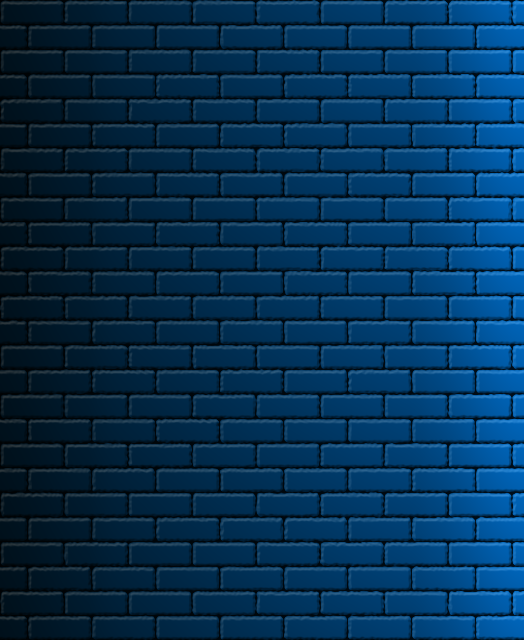
Give the GLSL for this pattern, as a WebGL 2 fragment shader.

```glsl
#version 300 es
precision highp float;
// Blue brick wall in running bond: bevelled bricks with chipped edges, dark left to bright right.

#define ROWS 26.0         // courses over the canvas height
#define BRICK_LEN 2.6     // brick pitch, in course heights
#define ROW_SHIFT 1.12    // offset of every second course
#define JOINT 0.028       // half width of the mortar joint
#define CORNER 0.14       // corner radius
#define BEVEL 0.13        // width of the rounded edge
#define ROUGH 0.045       // depth of the chipped edge
#define ROUGH_FREQ 6.0    // chips per course height
#define SHINE 0.17        // strength of the edge highlight
#define SHADE 0.75        // strength of the edge shadow

uniform vec2 u_resolution;
out vec4 fragColor;

float hash(vec2 p) {
    vec3 q = fract(p.xyx * vec3(0.1031, 0.1030, 0.0973));
    q += dot(q, q.yzx + 33.33);
    return fract((q.x + q.y) * q.z);
}

vec2 gradientAt(vec2 cell) {
    float angle = 6.2832 * hash(cell);
    return vec2(cos(angle), sin(angle));
}

// Gradient noise, about -0.7 to 0.7
float noise(vec2 p) {
    vec2 i = floor(p), f = p - i;
    vec2 w = f * f * f * (f * (f * 6.0 - 15.0) + 10.0);
    vec2 e = vec2(1.0, 0.0);
    float a = dot(gradientAt(i), f);
    float b = dot(gradientAt(i + e), f - e);
    float c = dot(gradientAt(i + e.yx), f - e.yx);
    float d = dot(gradientAt(i + 1.0), f - 1.0);
    return mix(mix(a, b, w.x), mix(c, d, w.x), w.y);
}

// Signed distance to one rough brick, q measured from its centre
float brickDistance(vec2 q, vec2 id) {
    vec2 halfSize = 0.5 * vec2(BRICK_LEN, 1.0) - JOINT;
    vec2 d = abs(q) - halfSize + CORNER;
    float box = length(max(d, 0.0)) + min(max(d.x, d.y), 0.0) - CORNER;
    float wear = 0.7 + 0.6 * hash(id + 7.0);
    return box + ROUGH * wear * noise(q * ROUGH_FREQ + 37.0 * hash(id) + 50.0);
}

// Rounded relief: 0 in the joint, 1 on the brick face
float relief(vec2 q, vec2 id) {
    return smoothstep(0.02, -BEVEL, brickDistance(q, id));
}

// Wall colour from the dark left side to the bright right side
vec3 wallColor(float x) {
    vec3 night = vec3(0.00, 0.060, 0.10);
    vec3 dusk = vec3(0.00, 0.115, 0.20);
    vec3 navy = vec3(0.00, 0.19, 0.34);
    vec3 blue = vec3(0.00, 0.26, 0.475);
    vec3 azure = vec3(0.00, 0.385, 0.71);
    vec3 color = mix(night, dusk, smoothstep(-0.05, 0.24, x));
    color = mix(color, navy, clamp((x - 0.17) / 0.33, 0.0, 1.0));
    color = mix(color, blue, clamp((x - 0.5) / 0.32, 0.0, 1.0));
    return mix(color, azure, smoothstep(0.78, 1.02, x));
}

void main() {
    vec2 uv = gl_FragCoord.xy / u_resolution;
    float pixel = ROWS / u_resolution.y;

    // Brick cell, courses counted from the top
    vec2 p = vec2(gl_FragCoord.x * pixel, ROWS * (1.0 - uv.y));
    float row = floor(p.y);
    float x = (p.x - mod(row, 2.0) * ROW_SHIFT) / BRICK_LEN;
    vec2 id = vec2(floor(x), row);
    vec2 q = vec2((fract(x) - 0.5) * BRICK_LEN, fract(p.y) - 0.5);

    // Relief lit from the upper left
    float dist = brickDistance(q, id);
    float slope = relief(q, id) - relief(q + vec2(-0.035, -0.07), id);
    float lit = clamp(slope * 1.4, 0.0, 1.0);
    float shade = clamp(-slope * SHADE, 0.0, 0.7);

    // Face with a faint tone change from brick to brick
    vec3 base = wallColor(uv.x);
    vec3 color = base * (0.99 + 0.02 * hash(id + 3.0) - 0.08 * q.y);
    color += SHINE * lit * vec3(1.0, 0.85, 0.7);
    color *= 1.0 - shade;

    // Dark mortar between the bricks
    vec3 mortar = base * 0.14;
    float face = 1.0 - smoothstep(-0.6 * pixel, 0.6 * pixel, dist);
    fragColor = vec4(mix(mortar, color, face), 1.0);
}
```
